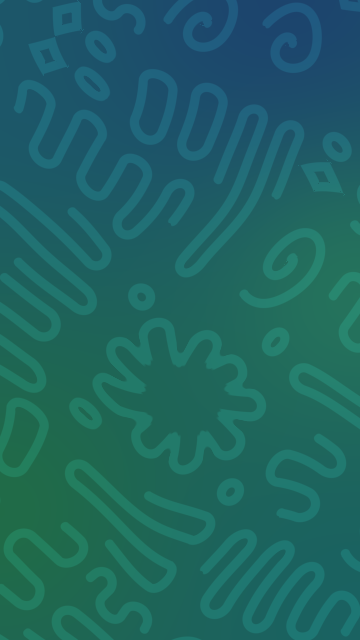
Write a WebGL 1 fragment shader that draws this pattern.

```glsl
precision highp float;
// Hand-drawn doodle strokes (spirals, meanders, loops, rings) on a blue to green gradient.

uniform vec2 u_resolution;

#define BLOCK 0.30         // side of the largest doodle box, in canvas heights
#define MARGIN 0.016       // from box edge to stroke centre
#define HALF_STROKE 0.0072
#define SPACING 0.040      // between neighbouring strokes
#define STOP_CHANCE 0.42   // chance that a box is not split further
#define TILT 0.5           // rotation of the layout, radians
#define BEND 0.026         // strength of the large warp
#define WOBBLE 0.004       // strength of the small warp
#define STROKE_LIGHT vec3(0.015, 0.082, 0.076)
#define TAU 6.2831853

float hash(vec2 p) {
  vec3 a = fract(p.xyx * 0.1031);
  a += dot(a, a.yzx + 33.33);
  return fract((a.x + a.y) * a.z);
}

float segment(vec2 p, vec2 a, vec2 b) {
  vec2 ab = b - a;
  return length(p - a - ab * clamp(dot(p - a, ab) / dot(ab, ab), 0.0, 1.0));
}

// Alternating U bends along x, with legs of uneven length
float meander(vec2 q, vec2 h, float seed) {
  float bends = max(floor(2.0 * h.x / SPACING + 0.5), 1.0);
  float gap = 2.0 * h.x / bends, d = 1.0;
  for (int i = 0; i < 8; i++) {
    float k = float(i);
    if (k >= bends) break;
    float u = abs(q.x + h.x - (k + 0.5) * gap);
    float y = mod(k, 2.0) < 0.5 ? q.y : -q.y;
    float leg = max(h.y - 0.5 * gap, 0.0) * mix(0.72, 1.0, hash(vec2(seed * 93.0, k)));
    float bend = y > leg ? abs(length(vec2(u, y - leg)) - 0.5 * gap)
                         : length(vec2(u - 0.5 * gap, min(y, 0.0)));
    d = min(d, bend);
  }
  return d;
}

float spiral(vec2 q, float radius) {
  float turns = radius / SPACING, angle = atan(q.y, q.x) / TAU, d = 1.0;
  for (int i = 0; i < 5; i++) {
    float t = clamp(float(i) + angle, 0.15, turns);
    d = min(d, length(q - SPACING * t * vec2(cos(TAU * t), sin(TAU * t))));
  }
  return d;
}

// Outline of a body with long rounded fingers, and a ring in each box corner
float fingers(vec2 q, vec2 h, float seed) {
  float body = 1.0, width = 0.021, blend = 0.018;
  for (int i = 0; i < 9; i++) {
    float k = float(i), r = hash(vec2(k, seed * 71.0));
    float angle = TAU * (k + 0.3 * r) / 9.0;
    vec2 tip = (h * mix(0.78, 0.97, r) - width) * vec2(cos(angle), sin(angle));
    float f = segment(q, vec2(0.0), tip) - width;
    float m = max(blend - abs(body - f), 0.0) / blend;
    body = min(body, f) - 0.25 * m * m * blend;
  }
  return min(abs(body), abs(length(abs(q) - h + 0.013) - 0.014));
}

// A ring above a diamond
float beads(vec2 q, vec2 h) {
  vec2 c = vec2(q.x, abs(q.y) - 0.55 * h.y);
  float diamond = abs(dot(abs(c), vec2(0.62, 0.78)) - 0.015);
  return q.y > 0.0 ? abs(length(c) - 0.015) : diamond;
}

// Picks a doodle that suits the proportions of its box
float doodle(vec2 q, vec2 h, float seed) {
  if (h.x > h.y) { q = q.yx; h = h.yx; }
  float pick = hash(vec2(seed * 157.0, 7.0));
  if (h.x > 0.1) return fingers(q, h, seed);
  if (h.x < 0.035) {
    if (pick < 0.33) return beads(q, h);
    float r = min(h.x, 0.022);
    if (pick < 0.62) return abs(segment(q, vec2(0.0, r - h.y), vec2(0.0, h.y - r)) - r);
    return meander(q.yx, h.yx, seed);
  }
  if (h.y < 1.5 * h.x && pick < 0.65) return spiral(q * h.x / h, h.x);
  return pick < 0.5 ? meander(q, h, seed) : meander(q.yx, h.yx, seed);
}

// Warped layout: blocks split at random into smaller boxes, one doodle in each
float strokeDistance(vec2 p) {
  p -= vec2(0.29, 0.40);
  p += BEND * sin(p.yx * 13.0 + vec2(0.4, 2.1)) + WOBBLE * sin(p.yx * 37.0 + vec2(1.0, 4.0));
  p = mat2(cos(TILT), sin(TILT), -sin(TILT), cos(TILT)) * p + 0.5 * BLOCK;
  vec2 cell = floor(p / BLOCK), lo = cell * BLOCK, hi = lo + BLOCK;
  float seed = hash(cell + 47.0);
  bool whole = mod(cell.x + 2.0 * cell.y, 5.0) < 0.5;
  for (int i = 0; i < 3; i++) {
    if (whole || (i > 0 && hash(vec2(seed * 211.0, 3.0)) < STOP_CHANCE)) break;
    vec2 size = hi - lo, cut = mix(lo, hi, 0.45 + 0.1 * seed);
    bool alongX = i == 0 ? seed < 0.5 : size.x > size.y;
    vec2 axis = alongX ? vec2(1.0, 0.0) : vec2(0.0, 1.0);
    float side = step(dot(cut, axis), dot(p, axis));
    lo = mix(lo, cut, axis * side);
    hi = mix(hi, cut, axis * (1.0 - side));
    seed = hash(vec2(seed * 131.0 + 17.0 * side, float(i) + 5.0));
  }
  return doodle(p - 0.5 * (lo + hi), max(0.5 * (hi - lo) - MARGIN, 0.014), seed);
}

float glow(vec2 p, vec2 centre, float radius) {
  vec2 d = (p - centre) / radius;
  return exp(-dot(d, d));
}

vec3 backdrop(vec2 p) {
  vec3 c = mix(vec3(0.115, 0.385, 0.355), vec3(0.11, 0.345, 0.41), smoothstep(0.4, 0.85, p.y));
  c = mix(c, vec3(0.11, 0.265, 0.43), glow(p, vec2(0.45, 1.0), 0.28));
  c = mix(c, vec3(0.145, 0.45, 0.36), glow(p, vec2(0.56, 0.53), 0.22));
  c = mix(c, vec3(0.125, 0.42, 0.28), glow(p, vec2(0.0, 0.2), 0.25));
  return mix(c, vec3(0.10, 0.385, 0.38), glow(p, vec2(0.56, 0.03), 0.24));
}

void main() {
  vec2 p = gl_FragCoord.xy / u_resolution.y;
  float pixel = 1.0 / u_resolution.y;
  // Dividing by the slope keeps the stroke width even under the warp
  vec2 e = vec2(0.0006, 0.0);
  float d = strokeDistance(p);
  vec2 slope = vec2(strokeDistance(p + e.xy), strokeDistance(p + e.yx)) - d;
  d /= clamp(length(slope) / e.x, 0.65, 1.5);
  float ink = 1.0 - smoothstep(-0.75 * pixel, 0.75 * pixel, d - HALF_STROKE);
  gl_FragColor = vec4(backdrop(p) + STROKE_LIGHT * ink, 1.0);
}
```
